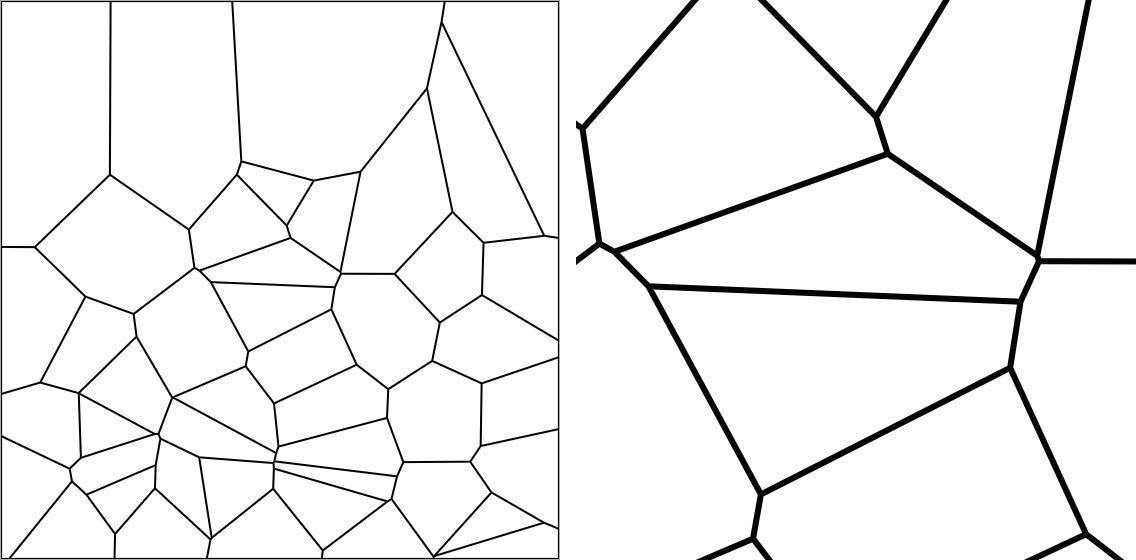
Left: the whole. Right: its middle third, enlarged.
A WebGL 2 fragment shader for this pattern:

```glsl
#version 300 es
precision highp float;
// Voronoi diagram drawn as thin black lines on white inside a narrow frame.
// Sites are an evenly spread sequence with strong jitter, crowded towards the
// bottom and absent near the top, where the cells stretch into tall strips.

uniform vec2 u_resolution;
out vec4 fragColor;

const int SITE_COUNT = 44;

vec2 hash2(float n) {
    return fract(sin(vec2(n * 12.9898 + 4.1, n * 78.233 + 1.7)) * 43758.547);
}

// Position of one site; the power packs more of them into the lower part
vec2 sitePosition(int index) {
    float n = float(index) + 1.0;
    vec2 spread = fract(n * vec2(0.7549, 0.5698) + 0.2 * hash2(n));
    return vec2(spread.x, 0.76 * pow(spread.y, 1.3));
}

// Exact distance from p to the nearest border between two cells
float cellBorderDistance(vec2 p) {
    int nearestIndex = 0;
    float nearestSquared = 1e5;
    vec2 toNearest = vec2(0.0);
    for (int i = 0; i < SITE_COUNT; i++) {
        vec2 toSite = sitePosition(i) - p;
        float squared = dot(toSite, toSite);
        if (squared < nearestSquared) {
            nearestSquared = squared;
            nearestIndex = i;
            toNearest = toSite;
        }
    }

    // Distance to each bisector between the nearest site and another one
    float border = 1e5;
    for (int i = 0; i < SITE_COUNT; i++) {
        if (i == nearestIndex) continue;
        vec2 toSite = sitePosition(i) - p;
        vec2 across = toSite - toNearest;
        float bisector = dot(0.5 * (toSite + toNearest), across)
                       / max(length(across), 1e-5);
        border = min(border, bisector);
    }
    return border;
}

void main() {
    vec2 p = gl_FragCoord.xy / u_resolution;
    float pixel = 1.0 / min(u_resolution.x, u_resolution.y);

    // Signed distances to the ink: cell borders, clipped by the frame
    vec2 toSides = min(p, 1.0 - p);
    float edge = min(toSides.x, toSides.y);
    float frame = abs(edge - 0.0025) - 0.0013;
    float lines = max(cellBorderDistance(p) - 0.0018, 0.0025 - edge);

    // Smooth coverage over one pixel
    float ink = clamp(0.5 - min(lines, frame) / pixel, 0.0, 1.0);
    vec3 paper = vec3(1.0);
    vec3 black = vec3(0.01);
    fragColor = vec4(mix(paper, black, ink), 1.0);
}
```
